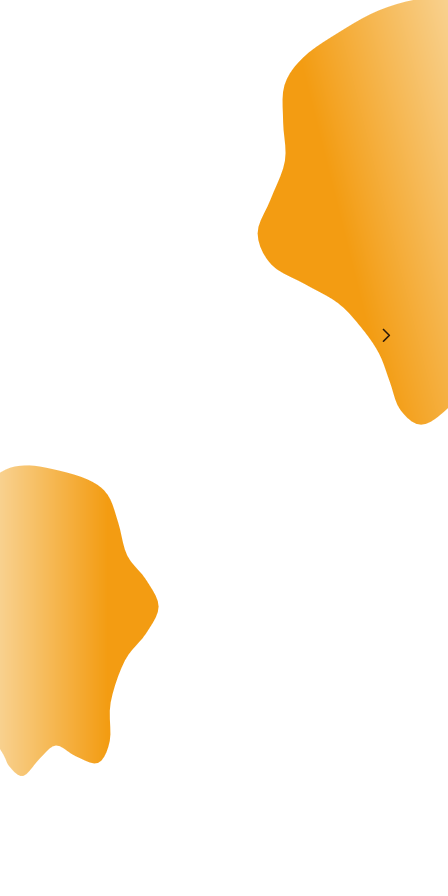
This background is drawn by a Shadertoy shader. Its source:

```glsl
// Two soft organic orange blobs on white, each with a linear fade, plus a tiny chevron.
// Every blob is a closed Catmull-Rom spline, sampled into short segments whose
// signed distance gives a smooth edge. Canvas units: x in 0..1, y in 0..2.

const vec3 PAPER  = vec3(1.0);
const vec3 ORANGE = vec3(0.953, 0.612, 0.071);
const vec3 CREAM  = vec3(0.973, 0.820, 0.560);
const vec3 INK    = vec3(0.16, 0.09, 0.03);

const int KNOTS = 22;
const int STEPS = 5;  // segments per spline span

// Fades: point where the solid orange ends, direction and length of the fade
const vec2  UPPER_FADE_START  = vec2(0.703, 1.740);
const vec2  UPPER_FADE_DIR    = vec2(0.970, 0.243);
const float UPPER_FADE_LENGTH = 0.352;
const vec2  LOWER_FADE_START  = vec2(0.240, 0.600);
const vec2  LOWER_FADE_DIR    = vec2(-1.0, 0.0);
const float LOWER_FADE_LENGTH = 0.240;

const vec2  CHEVRON_TIP    = vec2(0.869, 1.2515);
const vec2  CHEVRON_ARM    = vec2(-0.013, 0.013);
const float CHEVRON_RADIUS = 0.0017;

const vec2 UPPER_BLOB[KNOTS] = vec2[KNOTS](
    vec2(0.943, 2.003), vec2(0.846, 1.977), vec2(0.755, 1.927), vec2(0.677, 1.872),
    vec2(0.635, 1.810), vec2(0.632, 1.727), vec2(0.636, 1.641), vec2(0.604, 1.555),
    vec2(0.575, 1.479), vec2(0.606, 1.409), vec2(0.682, 1.365), vec2(0.755, 1.323),
    vec2(0.807, 1.268), vec2(0.846, 1.211), vec2(0.870, 1.148), vec2(0.893, 1.086),
    vec2(0.940, 1.052), vec2(1.000, 1.089), vec2(1.094, 1.193), vec2(1.146, 1.479),
    vec2(1.094, 1.870), vec2(1.016, 1.992));

const vec2 LOWER_BLOB[KNOTS] = vec2[KNOTS](
    vec2(0.000, 0.945), vec2(0.054, 0.961), vec2(0.117, 0.953), vec2(0.195, 0.930),
    vec2(0.240, 0.896), vec2(0.264, 0.833), vec2(0.284, 0.760), vec2(0.326, 0.706),
    vec2(0.354, 0.646), vec2(0.326, 0.586), vec2(0.279, 0.526), vec2(0.247, 0.432),
    vec2(0.245, 0.346), vec2(0.219, 0.297), vec2(0.169, 0.312), vec2(0.125, 0.336),
    vec2(0.089, 0.307), vec2(0.052, 0.268), vec2(0.021, 0.289), vec2(0.000, 0.328),
    vec2(-0.078, 0.438), vec2(-0.078, 0.880));

vec2 catmullRom(vec2 a, vec2 b, vec2 c, vec2 d, float t) {
    return b + 0.5 * t * (c - a + t * (2.0 * a - 5.0 * b + 4.0 * c - d
                        + t * (3.0 * (b - c) + d - a)));
}

float segmentDistance(vec2 p, vec2 a, vec2 b) {
    vec2 ab = b - a;
    return length(p - a - ab * clamp(dot(p - a, ab) / dot(ab, ab), 0.0, 1.0));
}

// Signed distance to the closed spline, negative inside
float blobDistance(vec2 p, vec2 knots[KNOTS]) {
    float nearest = 1e3;
    float side = 1.0;
    vec2 from = knots[0];
    for (int i = 0; i < KNOTS; i++) {
        vec2 a = knots[(i + KNOTS - 1) % KNOTS];
        vec2 b = knots[i];
        vec2 c = knots[(i + 1) % KNOTS];
        vec2 d = knots[(i + 2) % KNOTS];
        for (int s = 1; s <= STEPS; s++) {
            vec2 to = s == STEPS ? c : catmullRom(a, b, c, d, float(s) / float(STEPS));
            nearest = min(nearest, segmentDistance(p, from, to));
            // Even-odd crossing test along a horizontal ray
            if ((from.y > p.y) != (to.y > p.y)) {
                float crossing = from.x + (to.x - from.x) * (p.y - from.y) / (to.y - from.y);
                if (p.x < crossing) side = -side;
            }
            from = to;
        }
    }
    return side * nearest;
}

vec3 fadeColor(vec2 p, vec2 start, vec2 dir, float span) {
    return mix(ORANGE, CREAM, clamp(dot(p - start, dir) / span, 0.0, 1.0));
}

float coverage(float dist, float pixel) {
    return clamp(0.5 - dist / pixel, 0.0, 1.0);
}

void mainImage(out vec4 fragColor, in vec2 fragCoord) {
    vec2 p = fragCoord / iResolution.xy * vec2(1.0, 2.0);
    float pixel = 1.0 / iResolution.x;
    vec3 color = PAPER;

    // Blobs
    vec3 upper = fadeColor(p, UPPER_FADE_START, UPPER_FADE_DIR, UPPER_FADE_LENGTH);
    vec3 lower = fadeColor(p, LOWER_FADE_START, LOWER_FADE_DIR, LOWER_FADE_LENGTH);
    color = mix(color, upper, coverage(blobDistance(p, UPPER_BLOB), pixel));
    color = mix(color, lower, coverage(blobDistance(p, LOWER_BLOB), pixel));

    // Chevron, mirrored about its tip
    vec2 q = p - CHEVRON_TIP;
    q.y = abs(q.y);
    float chevron = segmentDistance(q, vec2(0.0), CHEVRON_ARM) - CHEVRON_RADIUS;
    color = mix(color, INK, coverage(chevron, pixel));

    fragColor = vec4(color, 1.0);
}
```
